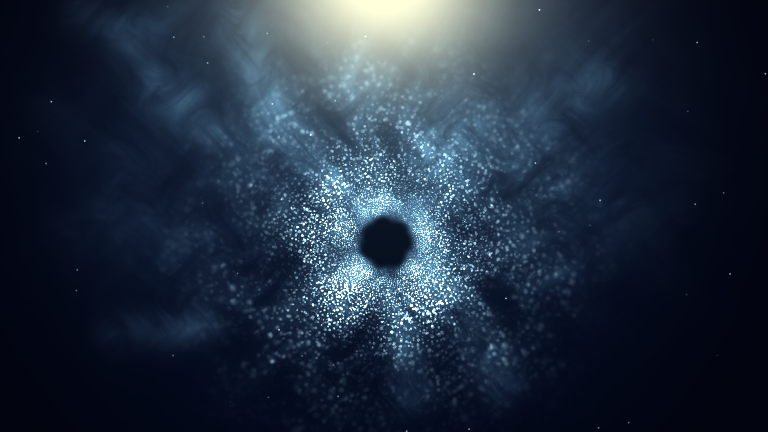
Reproduce this background procedurally as a WebGL 2 fragment shader.

```glsl
#version 300 es
precision highp float;
// A swirling ring of particles around a dark hole, under a warm light from above.
// Dots are jittered cells on a log-polar grid; haze is layered, warped sines
// stretched along the rays; glows and wisps are Gaussian falloffs.
uniform vec2 u_resolution;
out vec4 outColor;

#define CENTER vec2(0.005, -0.062)
#define HOLE_RADIUS 0.053
#define SWIRL 0.45
#define RING_GAIN 2.3
#define BOKEH_GAIN 0.5
#define HAZE_GAIN 0.82
#define LIGHT_POS vec2(0.0, 0.54)
#define NAVY vec3(0.010, 0.035, 0.110)
#define STEEL vec3(0.29, 0.44, 0.50)
#define ICE vec3(0.82, 0.96, 0.94)
#define CREAM vec3(1.00, 1.00, 0.86)

const float TAU = 6.2831853;

// Wisp segments: start and end points
const vec4 WISPS[8] = vec4[8](
    vec4(-0.53, 0.30, -0.40, 0.21), vec4(-0.34, 0.46, -0.27, 0.28),
    vec4(0.36, 0.23, 0.52, 0.31), vec4(0.12, -0.13, 0.28, -0.40),
    vec4(0.04, -0.22, 0.06, -0.42), vec4(-0.62, -0.27, -0.42, -0.25),
    vec4(-0.70, 0.47, -0.58, 0.42), vec4(0.09, 0.12, 0.19, 0.20));

vec2 hash2(vec2 p) {
    vec3 q = fract(p.xyx * vec3(0.1031, 0.1030, 0.0973));
    q += dot(q, q.yzx + 33.33);
    return fract((q.xx + q.yz) * q.zy);
}

// Layered sines, each octave warped by the last; about 0 to 1
float cloud(vec2 p) {
    float sum = 0.0, amp = 0.5;
    for (int i = 0; i < 5; i++) {
        p += 0.7 * sin(p.yx * 1.3 + float(i));
        sum += amp * sin(p.x) * sin(p.y);
        p = mat2(1.4, 1.1, -1.1, 1.4) * p + 2.3;
        amp *= 0.6;
    }
    return clamp(0.5 + 0.6 * sum, 0.0, 1.0);
}

float gauss(vec2 p, vec2 size) {
    p /= size;
    return exp(-dot(p, p));
}

float segmentDistance(vec2 p, vec2 a, vec2 b) {
    vec2 ab = b - a;
    return length(p - a - ab * clamp(dot(p - a, ab) / dot(ab, ab), 0.0, 1.0));
}

// One round dot per sheared log-polar cell; count is the cells per turn
float polarDots(vec2 polar, float r, float count, float blur, float pixel) {
    vec2 grid = polar * count / TAU;
    vec2 id = floor(grid);
    id.x = mod(id.x, count);
    vec2 rnd = hash2(id + count);
    float cell = TAU * r / count;
    vec2 offset = fract(grid) - 0.5 - 0.6 * (rnd - 0.5);
    offset.x -= SWIRL * offset.y;
    float size = cell * mix(0.11, 0.24, fract(rnd.x * 31.0 + rnd.y));
    float edge = max(0.6 * pixel, blur * cell * 0.22);
    float shine = fract(rnd.x * 17.0 + rnd.y * 5.0);
    return (1.0 - smoothstep(size - edge, size + edge, cell * length(offset))) * shine * shine;
}

// Sparse tiny specks scattered over the whole canvas
float specks(vec2 p, float pixel) {
    vec2 grid = p / 0.075;
    vec2 id = floor(grid) + 40.0;
    vec2 rnd = hash2(id);
    float lit = step(0.82, hash2(id + 71.0).x) * rnd.x;
    float d = 0.075 * length(fract(grid) - 0.2 - 0.6 * rnd);
    return lit * (1.0 - smoothstep(0.0006, 0.0012 + pixel, d));
}

void main() {
    float pixel = 1.0 / u_resolution.y;
    vec2 p = (gl_FragCoord.xy - 0.5 * u_resolution) * pixel;
    vec2 q = p - CENTER;
    float r = max(length(q), 0.001);
    float angle = atan(q.y, q.x);
    vec2 polar = vec2(angle + SWIRL * log(r), log(r));

    // Haze with rays running outward, strongest in the upper half
    float clumps = cloud(q / r * 2.6 + q * 7.0 + 1.7);
    float fine = cloud(q * 24.0 + 4.0);
    float reach = gauss(p - vec2(-0.03, 0.19), vec2(0.62, 0.36));
    float haze = reach * (0.30 + 0.65 * clumps * clumps) * (0.7 + 0.6 * fine);
    float wisp = 0.0;
    for (int i = 0; i < 8; i++) {
        float d = segmentDistance(p, WISPS[i].xy, WISPS[i].zw) / 0.045;
        wisp += exp(-d * d);
    }
    haze += wisp * 0.36 * (0.25 + fine);
    vec3 color = NAVY + STEEL * HAZE_GAIN * haze;

    // Particles: dense and sharp in the ring, softer and dimmer outside
    float ring = smoothstep(0.05, 0.095, r) * exp(-pow(r / 0.19, 4.0));
    float lower = 0.9 + 0.35 * dot(q / r, vec2(-0.45, -0.9));
    float arms = 0.5 + 0.3 * cos(5.0 * angle - 2.0 + 4.0 * r) + 0.1 * sin(13.0 * polar.x);
    ring *= lower * (0.2 + 0.8 * clamp(arms + 1.1 * (fine - 0.4), 0.0, 1.4));
    float field = smoothstep(0.10, 0.20, r) * exp(-pow(r / 0.36, 3.0));
    field *= (0.2 + clumps) * smoothstep(0.1, 0.8, fine) * 1.6;
    float blur = smoothstep(0.17, 0.34, r);
    float dots = 0.0;
    for (int i = 0; i < 5; i++)
        dots += polarDots(polar + 0.37 * float(i), r, 73.0 + 14.0 * float(i), blur, pixel);
    color += ICE * dots * (RING_GAIN * ring + BOKEH_GAIN * field);

    // Soft mist hugging the ring, then the ragged hole
    float mist = exp(-pow((r - 0.09) / 0.05, 2.0)) * (0.3 + 0.7 * fine);
    color += STEEL * (0.72 * mist + 0.45 * ring + 0.14 * field);
    float rim = HOLE_RADIUS + 0.003 * sin(7.0 * angle + 40.0 * r) + 0.002 * sin(4.0 * angle);
    float hole = 1.0 - smoothstep(rim - 0.006, rim + 0.016, r);
    color = mix(color, vec3(0.022, 0.058, 0.120), hole);

    // Darkened borders
    float border = smoothstep(0.50, 1.0, length(p - vec2(-0.04, 0.10)));
    color = mix(color, vec3(0.006, 0.012, 0.055), 0.85 * border);

    // Light from above: broad veil, then a soft cream core; specks on top
    color += vec3(0.25, 0.28, 0.25) * gauss(p - LIGHT_POS, vec2(0.42, 0.33));
    color = mix(color, CREAM, min(1.0, 1.15 * gauss(p - LIGHT_POS, vec2(0.24, 0.19))));
    color += ICE * 0.7 * specks(p, pixel) * (1.0 - hole);
    outColor = vec4(min(color, vec3(1.0)), 1.0);
}
```
